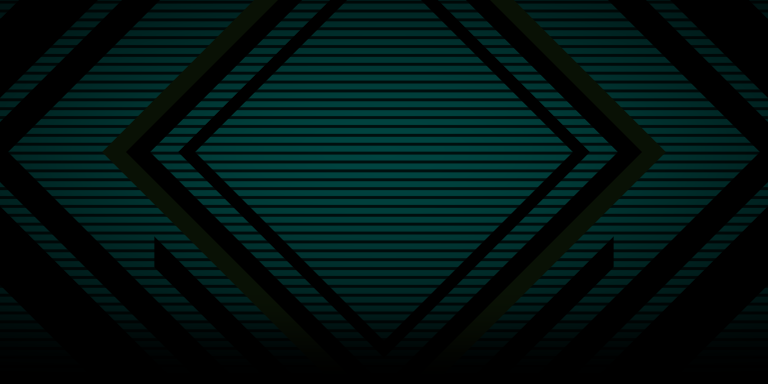
Reproduce this background procedurally as a Shadertoy shader.

```glsl
// Coverage of the range lo..hi, with edges one pixel soft
float band(float value, float lo, float hi, float pixel) {
    return clamp((value - lo) / pixel + 0.5, 0.0, 1.0)
         * clamp((hi - value) / pixel + 0.5, 0.0, 1.0);
}

void mainImage(out vec4 fragColor, in vec2 fragCoord) {
    float pixel = 1.0 / iResolution.y;
    vec2 p = (fragCoord - 0.5 * iResolution.xy) * pixel;
    p.y -= 0.104;
    float height = fragCoord.y * pixel;
    float diamond = abs(p.x) + abs(p.y);
    float soft = 1.4 * pixel;

    // Teal glow, wide and fading towards the floor
    float glow = exp(-0.63 * p.x * p.x - 4.2 * p.y * p.y);
    float floorFade = smoothstep(0.0, 0.24, height);
    vec3 color = vec3(0.0, 0.265, 0.25) * glow * floorFade;

    // Thin horizontal scan lines
    float linePhase = abs(fract((1.0 - height - 0.0055) / 0.02313 + 0.5) - 0.5);
    color *= mix(0.22, 1.0, smoothstep(0.08, 0.25, linePhase));

    // Olive diamond frame
    vec3 olive = vec3(0.035, 0.065, 0.018) * floorFade;
    color = mix(color, olive, band(diamond, 0.66, 0.734, soft));

    // Black diamond frames, from the centre outwards
    float black = band(diamond, 0.492, 0.536, soft);
    black = max(black, band(diamond, 0.609, 0.672, soft));
    black = max(black, band(diamond, 0.979, 1.078, soft));
    black = max(black, band(diamond, 1.141, 1.346, soft));

    // Lower bars, cut off upright at their outer ends
    float bar = band(diamond, 0.818, 0.898, soft)
              * band(abs(p.x), -1.0, 0.598, pixel) * step(p.y, 0.0);
    black = max(black, bar);

    fragColor = vec4(color * (1.0 - black), 1.0);
}
```
